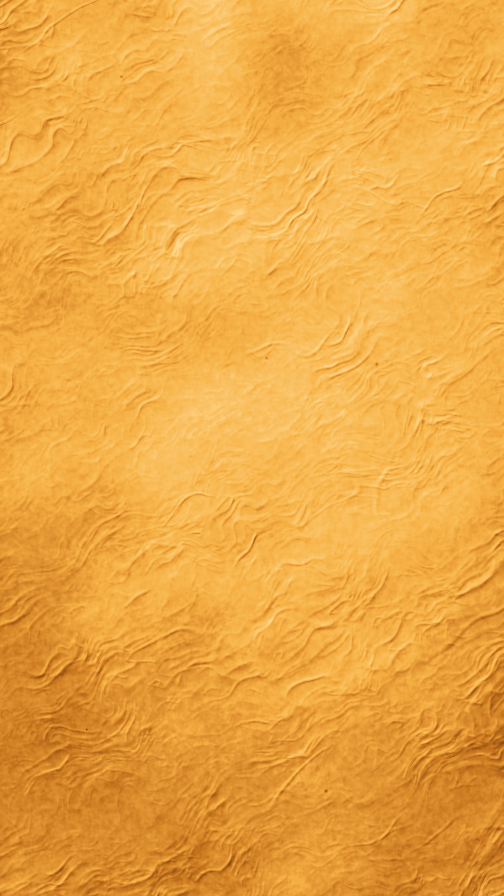
Write a WebGL 1 fragment shader that draws this texture.

```glsl
precision highp float;
uniform vec2 u_resolution;

#define GRAIN_ANGLE 0.62
#define WRINKLE_SCALE vec2(15.0, 36.0)
#define WRINKLE_WARP 0.06
#define WRINKLE_GAIN 4.2
#define EMBOSS_STEP 0.0025
#define BLOTCH_GAIN 3.1
#define FOLD_GAIN 1.5
#define GRAIN_GAIN 0.65
#define SPECK_SHARE 0.1
#define TONE_SHIFT 0.16

float hash(vec2 p) {
  vec3 q = fract(p.xyx * 0.1031);
  q += dot(q, q.yzx + 33.33);
  return fract((q.x + q.y) * q.z);
}

float noise(vec2 p) {
  vec2 i = floor(p), f = fract(p);
  f = f * f * f * (f * (f * 6.0 - 15.0) + 10.0);
  return mix(mix(hash(i), hash(i + vec2(1.0, 0.0)), f.x),
             mix(hash(i + vec2(0.0, 1.0)), hash(i + 1.0), f.x), f.y);
}

mat2 turn(float a) {
  float c = cos(a), s = sin(a);
  return mat2(c, -s, s, c);
}

float fbm(vec2 p) {
  float sum = 0.0, amp = 0.5;
  for (int i = 0; i < 4; i++) {
    sum += amp * noise(p);
    p = turn(0.5) * p * 2.03 + 17.0;
    amp *= 0.5;
  }
  return sum;
}

vec2 curl(vec2 p, float scale) {
  return vec2(noise(p * scale + 40.0), noise(p * scale + 83.0)) - 0.5;
}

// Ridged, stretched noise, bent and broken into short wrinkles
float wrinkles(vec2 p) {
  p += WRINKLE_WARP * curl(p, 9.0) + 0.022 * curl(p, 27.0);
  vec2 q = turn(GRAIN_ANGLE) * p * WRINKLE_SCALE.x;
  q.y *= WRINKLE_SCALE.y / WRINKLE_SCALE.x;
  float sum = 0.0, amp = 0.5;
  for (int i = 0; i < 3; i++) {
    float ridge = 1.0 - abs(2.0 * noise(q) - 1.0);
    float broken = smoothstep(0.25, 0.75, noise(q * vec2(0.9, 0.4) + 51.0));
    sum += amp * ridge * ridge * broken;
    q = turn(0.3) * q * 1.75 + 29.0;
    amp *= 0.66;
  }
  return sum;
}

// Sparse creases, thin and sharp
float folds(vec2 p) {
  vec2 q = turn(GRAIN_ANGLE) * (p + 0.035 * curl(p, 16.0)) * vec2(6.0);
  float line = abs(noise(q * vec2(0.7, 1.8) + 7.0) - 0.5);
  float mask = smoothstep(0.66, 0.85, noise(p * 8.0 + 61.0));
  return mask * (1.0 - smoothstep(0.0, 0.04, line));
}

float specks(vec2 p) {
  vec2 cell = floor(p * 7.0);
  vec2 centre = 0.2 + 0.6 * vec2(hash(cell + 3.0), hash(cell + 57.0));
  float radius = mix(0.015, 0.028, hash(cell + 91.0));
  float dist = length(fract(p * 7.0) - centre);
  return step(hash(cell + 19.0), SPECK_SHARE) * (1.0 - smoothstep(radius * 0.3, radius * 1.4, dist));
}

// Broad light: dim foot, glowing middle, darker rims and soft upright streaks
float lighting(vec2 p, vec2 uv) {
  float tone = mix(-1.3, 0.75, smoothstep(0.04, 0.58, uv.y));
  tone -= 0.9 * pow(abs(2.0 * uv.x - 1.0), 3.0);
  float top = smoothstep(0.74, 1.0, uv.y);
  tone += top * (2.0 * noise(vec2(p.x * 8.0 + p.y, p.y * 2.5)) - 1.4);
  vec2 q = turn(GRAIN_ANGLE) * p;
  return tone + BLOTCH_GAIN * (fbm(q * vec2(3.6, 6.0) + 5.0) - 0.47);
}

vec3 blend(vec3 from, vec3 to, float low, float high, float tone) {
  return mix(from, to, clamp((tone - low) / (high - low), 0.0, 1.0));
}

vec3 paperColour(float tone) {
  vec3 c = blend(vec3(0.48, 0.25, 0.06), vec3(0.78, 0.46, 0.12), -4.5, -2.15, tone);
  c = blend(c, vec3(0.85, 0.54, 0.17), -2.15, -1.4, tone);
  c = blend(c, vec3(0.90, 0.60, 0.21), -1.4, -0.75, tone);
  c = blend(c, vec3(0.95, 0.67, 0.25), -0.75, -0.08, tone);
  c = blend(c, vec3(0.97, 0.72, 0.31), -0.08, 0.72, tone);
  c = blend(c, vec3(0.98, 0.76, 0.40), 0.72, 1.64, tone);
  return blend(c, vec3(1.0, 0.85, 0.56), 1.64, 3.2, tone);
}

void main() {
  vec2 uv = gl_FragCoord.xy / u_resolution;
  vec2 p = gl_FragCoord.xy / u_resolution.x;
  vec2 toLight = EMBOSS_STEP * vec2(-0.58, 0.81);

  // Relief lit from the upper left
  float patches = mix(0.6, 1.3, smoothstep(0.25, 0.75, noise(p * 7.0 + 12.0)));
  float relief = wrinkles(p - toLight) - wrinkles(p + toLight);
  float crease = folds(p - toLight) - folds(p + toLight);
  float grain = noise(p * 95.0) + noise(turn(0.8) * p * 190.0) - 1.0;

  float tone = TONE_SHIFT + lighting(p, uv);
  tone += WRINKLE_GAIN * patches * relief + FOLD_GAIN * crease;
  tone += GRAIN_GAIN * grain - 2.4 * specks(p);
  gl_FragColor = vec4(paperColour(tone), 1.0);
}
```
